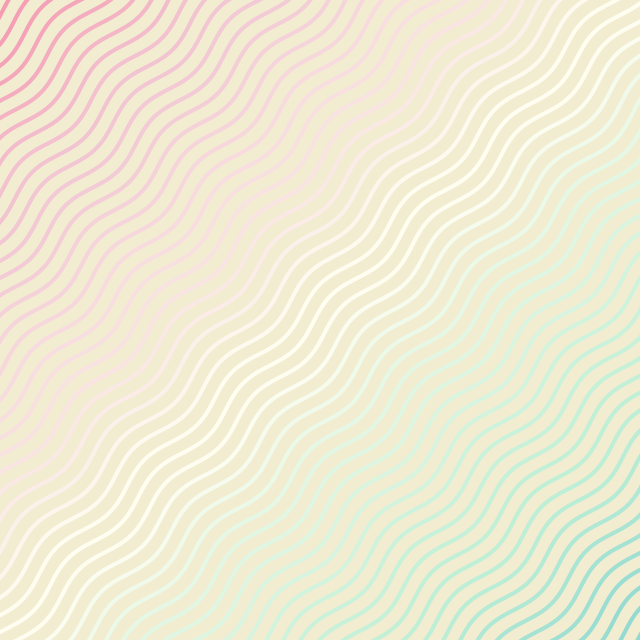
This pattern is drawn by a WebGL 2 fragment shader. Its source:

```glsl
#version 300 es
precision highp float;
// Diagonal wavy stripes fading from pink through ivory to mint and teal on cream.

uniform vec2 u_resolution;
out vec4 fragColor;

const float TAU = 6.2831853;

// Stripe colour; t runs from -1 (lower right) to 1 (upper left).
vec3 stripeColor(float t) {
    vec3 ivory = vec3(1.0, 0.995, 0.945);
    vec3 pink = mix(ivory, vec3(0.975, 0.885, 0.885), smoothstep(0.0, 0.3, t));
    pink = mix(pink, vec3(0.95, 0.78, 0.83), smoothstep(0.25, 0.65, t));
    pink = mix(pink, vec3(0.96, 0.61, 0.70), smoothstep(0.6, 1.0, t));
    vec3 mint = mix(ivory, vec3(0.87, 0.965, 0.885), smoothstep(0.0, 0.3, -t));
    mint = mix(mint, vec3(0.75, 0.94, 0.84), smoothstep(0.25, 0.65, -t));
    mint = mix(mint, vec3(0.58, 0.855, 0.82), smoothstep(0.6, 1.0, -t));
    return t > 0.0 ? pink : mint;
}

void main() {
    vec2 uv = gl_FragCoord.xy / u_resolution.y;

    // Diagonal axes: along the stripes and across them.
    float along = uv.x + uv.y;
    float across = uv.y - uv.x;

    // Straighten the wave, then find the nearest stripe.
    float period = 0.274;
    float slope = 0.32;
    float phase = TAU * (along - 0.302) / period;
    float level = across + slope * period / TAU * sin(phase);
    float spacing = 0.0347;
    float row = (level - 0.0073) / spacing;
    float index = floor(row + 0.5);

    // Divide by the gradient length so the stroke keeps an even width.
    float tilt = slope * cos(phase);
    float dist = abs(row - index) * spacing / sqrt(2.0 + 2.0 * tilt * tilt);
    float pixel = 1.0 / u_resolution.y;
    float stroke = 1.0 - smoothstep(-0.6 * pixel, 0.6 * pixel, dist - 0.0032);

    vec3 cream = vec3(0.949, 0.925, 0.82);
    fragColor = vec4(mix(cream, stripeColor(index * spacing), stroke), 1.0);
}
```
